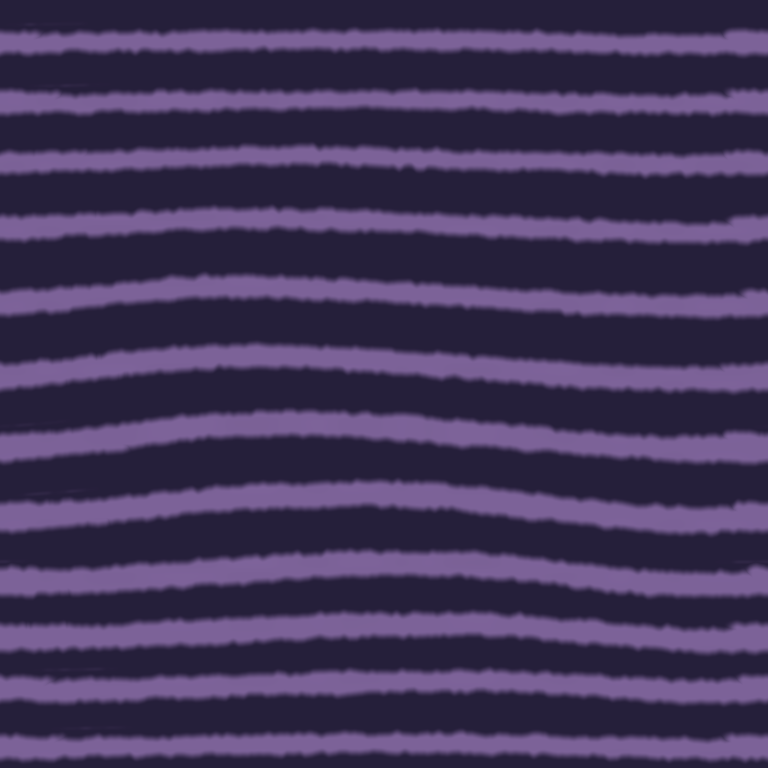
Give the GLSL for this pattern, as a Shadertoy shader.

```glsl
// Twelve hand-brushed horizontal stripes on a dark ground, bowed unevenly from row to row.
// Each row is a skewed wave with rough, feathered edges, plus a short overlapping
// stroke and faint dry bristle marks where the brush was set down. Tiles both ways.

#define ROWS 12
#define GROUND vec3(0.146, 0.120, 0.228)
#define PAINT vec3(0.486, 0.384, 0.596)
#define FIRST_ROW 0.0600    // mean depth of row zero below the top
#define DRIFT 0.0164        // uneven spacing of the rows
#define TROUGH 0.93         // where every row sags lowest
#define HALF_WIDTH 0.0139
#define ROUGH 0.0024        // height of the bristle teeth
#define FEATHER 0.0064
#define DRY_MARK 0.12       // strength of the bristle marks

const float TAU = 6.2831853;

float hash(int cell, int seed) {
    uint n = uint(cell) * 1664525u + uint(seed) * 747796405u + 2891336453u;
    n = ((n >> ((n >> 28u) + 4u)) ^ n) * 277803737u;
    n = (n >> 22u) ^ n;
    return float(n & 65535u) / 65535.0;
}

// Value noise from -1 to 1 that wraps over x = 0..1, shifted by a random phase
float wrapNoise(float x, int cells, int seed) {
    float p = fract(x + hash(977, seed)) * float(cells);
    int cell = int(floor(p));
    float f = fract(p);
    f = f * f * (3.0 - 2.0 * f);
    float a = hash(cell % cells, seed);
    float b = hash((cell + 1) % cells, seed);
    return 2.0 * mix(a, b, f) - 1.0;
}

// Cyclic variation down the rows, highest at the peak row
float rowWave(int row, float peak, float cycles) {
    return cos(TAU * cycles * (float(row) - peak) / float(ROWS));
}

float rowDepth(int row) {
    return float(row) / float(ROWS) + FIRST_ROW - DRIFT * rowWave(row, 1.8, 1.0)
         + 0.0033 * rowWave(row, 1.0, 2.0) + 0.0031 * rowWave(row, 0.36, 3.0);
}

// Skewed wave: +1 at the trough, -1 at the crest
float bow(float x, float crest) {
    float t = fract(x - TROUGH);
    float rise = crest + 1.0 - TROUGH;
    float phase = t < rise ? 0.5 * t / rise : 0.5 + 0.5 * (t - rise) / (1.0 - rise);
    return cos(TAU * phase);
}

float edgeTeeth(float x, int seed) {
    return ROUGH * (0.75 * wrapNoise(x, 72, seed)
                  + 0.55 * wrapNoise(x, 131, seed + 1)
                  + 0.45 * wrapNoise(x, 9, seed + 2));
}

// Coverage of a band with separately roughened upper and lower edges
float band(float dy, float halfWidth, float x, int seed) {
    float upper = -dy - halfWidth - edgeTeeth(x, seed);
    float lower = dy - halfWidth - edgeTeeth(x, seed + 5);
    float soft = max(FEATHER, 0.7 / iResolution.y);
    return 1.0 - smoothstep(-soft, soft, max(upper, lower));
}

float brushedRow(vec2 p, int row) {
    int seed = row * 32 + 7;

    // Main stroke
    float crest = 0.46 - 0.16 * rowWave(row, 4.0, 1.0);
    float sag = 0.0098 + 0.0072 * rowWave(row, 6.2, 1.0);
    float center = rowDepth(row) + sag * bow(p.x, crest);
    center += 0.001 * wrapNoise(p.x, 6, seed + 10);
    float halfWidth = HALF_WIDTH + 0.0023 * rowWave(row, 7.0, 1.0);
    float dy = fract(p.y - center + 0.5) - 0.5;
    float cover = band(dy, halfWidth, p.x, seed);

    // Tilted overlap stroke across the side seam
    float u = fract(p.x + 0.5) - 0.5;
    float start = -0.035 - 0.04 * hash(row, 92);
    float stop = 0.09 + 0.05 * rowWave(row, 5.0, 1.0) + 0.06 * hash(row, 91);
    float along = clamp((u - start) / (stop - start), 0.0, 1.0);
    float tilt = mix(-0.0095, -0.005 * rowWave(row, 0.0, 1.0), along);
    tilt *= 0.6 + 0.5 * hash(row, 93);
    float ends = smoothstep(start, start + 0.02, u) * (1.0 - smoothstep(stop - 0.03, stop, u));
    float overlap = band(dy - tilt, halfWidth * mix(0.6, 0.93, ends), p.x, seed + 11);
    cover = max(cover, overlap * ends);

    // Dry bristle marks above some rows
    float markX = 0.16 * hash(row, 95) - 0.03;
    float mark = 1.0 - smoothstep(0.0, 0.004, abs(dy + halfWidth + 0.013));
    mark *= 1.0 - smoothstep(0.02, 0.06, abs(u - markX));
    mark *= 0.55 + 0.45 * wrapNoise(p.x, 90, seed + 20);
    mark *= step(0.55, hash(row, 96));
    return max(cover, DRY_MARK * mark);
}

void mainImage(out vec4 fragColor, in vec2 fragCoord) {
    vec2 uv = fragCoord / iResolution.xy;
    vec2 p = vec2(uv.x, 1.0 - uv.y);

    float cover = 0.0;
    for (int row = 0; row < ROWS; row++) cover = max(cover, brushedRow(p, row));

    // Slight unevenness in the paint
    float mottle = wrapNoise(p.x, 28, 501) * wrapNoise(p.y, 60, 502);
    vec3 paint = PAINT * (1.0 + 0.015 * mottle);
    fragColor = vec4(mix(GROUND, paint, cover), 1.0);
}
```
